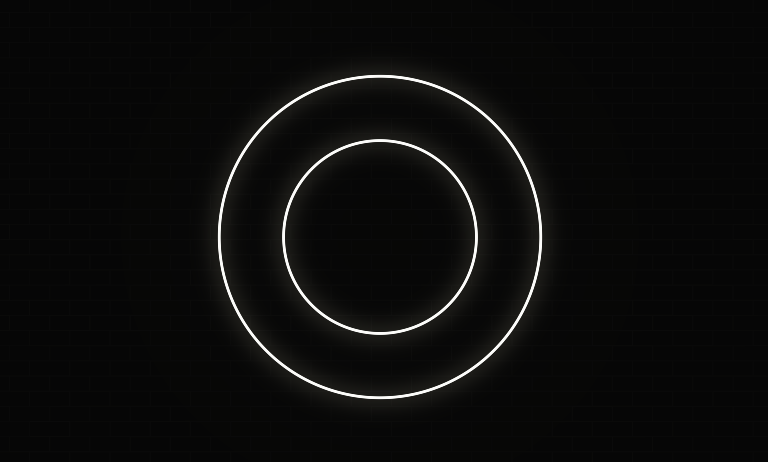
Write a WebGL 2 fragment shader that draws this background.

```glsl
#version 300 es
precision highp float;
// Two concentric neon rings glowing softly on a nearly black brick wall.
uniform vec2 u_resolution;
out vec4 fragColor;

float hash(vec2 p) {
    return fract(sin(dot(p, vec2(127.1, 311.7))) * 43758.5);
}

// Mortar coverage of a running bond, with slightly uneven joints.
float mortar(vec2 p, float pixel) {
    vec2 size = vec2(0.087, 0.0328);
    vec2 cell = (p - vec2(-0.0624, 0.0927)) / size;
    float row = floor(cell.y);
    cell.x += 0.5 * mod(row, 2.0);
    vec2 edge = (0.5 - abs(fract(cell) - 0.5)) * size;
    vec2 joint = 1.0 - smoothstep(vec2(0.0), vec2(0.0012 + pixel * 0.5), edge);
    float wear = 0.6 + 0.4 * hash(vec2(floor(cell.x), row));
    return max(joint.x, joint.y) * wear;
}

// Soft halo on both sides of a tube.
float halo(float d) {
    return 0.068 * exp(-pow(d / 0.032, 2.0)) + 0.016 * exp(-abs(d) / 0.035);
}

// Smooth-edged tube core.
float tube(float d, float pixel) {
    return 1.0 - smoothstep(-0.5 * pixel, 0.5 * pixel, abs(d) - 0.0031);
}

void main() {
    float pixel = 1.0 / u_resolution.y;
    vec2 center = vec2(0.4948 * u_resolution.x, 0.487 * u_resolution.y);
    vec2 p = (gl_FragCoord.xy - center) * pixel;
    float radius = length(p);
    float outerRing = radius - 0.348;
    float innerRing = radius - 0.2087;

    // Dark wall, fading a little towards the corners
    vec3 color = vec3(0.026, 0.026, 0.025) * (1.0 - 0.12 * smoothstep(0.4, 1.0, radius));
    color += 0.015 * mortar(p, pixel);

    // Warm light around the tubes
    color += vec3(1.0, 0.97, 0.82) * (halo(outerRing) + halo(innerRing));

    // White tubes
    float core = max(tube(outerRing, pixel), tube(innerRing, pixel));
    color = mix(color, vec3(0.99, 0.99, 0.98), core);

    fragColor = vec4(color, 1.0);
}
```
